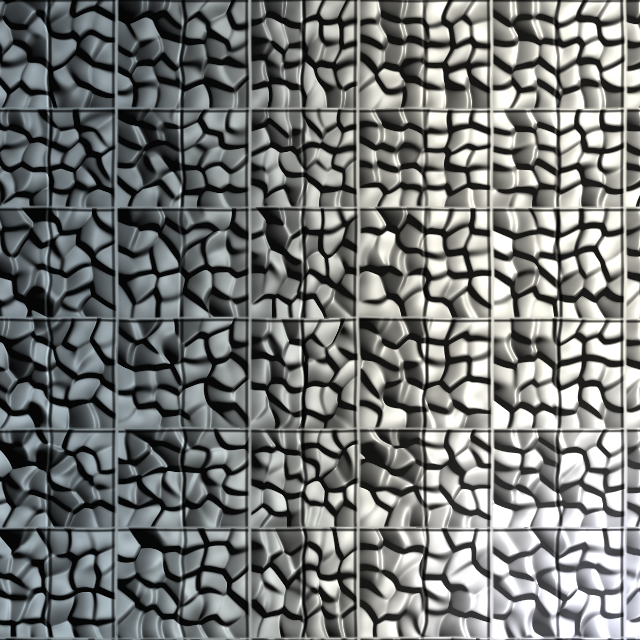
This pattern is drawn by a Shadertoy shader. Its source:

```glsl
// Embossed metal wall: five by six uneven panels, each packed with overlapping
// scales. Scales are softly blended tilted cells; their height gradient is lit
// from the upper right, then raised seams and a left-to-right glow are added.

vec3 hash3(vec2 p) {
    vec3 q = fract(vec3(p.xyx) * vec3(0.1031, 0.1030, 0.0973));
    q += dot(q, q.yxz + 33.33);
    return fract((q.xxy + q.yzz) * q.zyx);
}

float noise(vec2 p) {
    vec2 i = floor(p), f = fract(p);
    f = f * f * (3.0 - 2.0 * f);
    return mix(mix(hash3(i).x, hash3(i + vec2(1, 0)).x, f.x),
               mix(hash3(i + vec2(0, 1)).x, hash3(i + vec2(1, 1)).x, f.x), f.y);
}

// Position of the seams at panel index k, with slightly uneven spacing
vec2 seamAt(vec2 k) {
    return vec2(0.182, 0.003) + vec2(0.1955, 0.1667) * k
         + vec2(0.015, 0.007) * sin(2.1 * k);
}

// Height of the scales in one panel; g spans 6 by 5 cells
float relief(vec2 g, vec2 panel, float order) {
    g += 0.10 * sin(g.yx * 2.7 + panel.yx * 1.9);
    vec2 base = floor(g);
    float sum = 0.0, total = 1e-5;
    for (int j = -2; j <= 2; j++)
    for (int i = -2; i <= 2; i++) {
        vec2 id = base + vec2(i, j);
        if (any(lessThan(id, vec2(0))) || id.x > 5.0 || id.y > 4.0) continue;
        vec3 r = hash3(id + panel * vec2(17, 23) + 211.0);
        vec2 center = id + 0.5 + (r.xy - 0.5) * mix(0.85, 0.35, order);

        // Long axis: upright on average, radiating near panel corners
        vec2 t = center / vec2(6, 5);
        vec2 ray = t - step(0.5, t);
        float near = exp(-9.0 * dot(ray, ray));
        float lean = (r.z - 0.5) * mix(2.4, 0.8, order) + 0.35 * sign(center.x - 3.0);
        vec2 axis = normalize(mix(vec2(sin(lean), cos(lean)),
                                  normalize(ray) * sign(ray.y), near));

        vec2 d = g - center;
        float along = dot(d, axis), across = dot(d, vec2(axis.y, -axis.x));
        float q = 0.75 * along * along + 1.45 * across * across;
        float w = exp(-10.0 * q);
        float scale = 0.4 * (r.x - 0.5) - 0.85 * along
                    + (r.y - 0.6) * 0.9 * across - 0.35 * q;
        sum += w * scale;
        total += w;
    }
    return sum / total;
}

float line(float d, float halfWidth) {
    float soft = 0.0009 + 0.7 / iResolution.y;
    return 1.0 - smoothstep(halfWidth - soft, halfWidth + soft, abs(d));
}

void mainImage(out vec4 fragColor, in vec2 fragCoord) {
    vec2 p = fragCoord / iResolution.xy;
    vec2 bent = p + 0.003 * (vec2(noise(p.yx * 14.0), noise(p * 14.0 + 40.0)) - 0.5);

    // Panel lookup
    vec2 k = floor((bent - vec2(0.182, 0.003)) / vec2(0.1955, 0.1667));
    k -= step(bent, seamAt(k));
    k += step(seamAt(k + 1.0), bent);
    vec2 lo = seamAt(k), hi = seamAt(k + 1.0);
    vec2 t = (bent - lo) / (hi - lo);
    vec2 seam = mix(bent - lo, bent - hi, step(0.5, t));

    // Light on the scales, more regular toward the upper right
    float order = smoothstep(0.65, 1.45, p.x + 0.7 * p.y);
    vec2 g = t * vec2(6, 5);
    float e = 0.06;
    float h = relief(g, k, order);
    vec2 slope = vec2(relief(g + vec2(e, 0), k, order),
                      relief(g + vec2(0, e), k, order)) - h;
    vec3 normal = normalize(vec3(-slope / e, 0.9));
    float lit = max(dot(normal, normalize(vec3(0.5, 0.62, 0.6))), 0.0);

    // Room light grows to the right and pools in the lower right corner
    float lift = smoothstep(0.15, 0.95, p.x);
    float glow = smoothstep(0.45, 1.0, p.x) * smoothstep(0.5, 0.0, p.y);
    float gain = mix(0.56 - 0.14 * p.y, 0.70, lift) + 0.08 * glow;
    float tone = mix(0.02, 0.10, lift) + 0.23 * glow + gain * lit;
    tone += 0.24 * pow(lit, 10.0) * (0.6 + lift);
    tone *= 0.88 + 0.24 * noise(p * 55.0);

    // Wavy dark fold down the middle of each panel
    float fold = bent.x - 0.5 * (lo.x + hi.x) + 0.007 * (noise(vec2(k.x * 9.0, p.y * 32.0)) - 0.5);
    float depth = 0.4 + 0.55 * hash3(k + 70.0).x;
    tone *= 1.0 - depth * line(fold, 0.0024);
    tone += 0.28 * depth * line(fold + 0.0042, 0.0015);

    // Raised panel seams with shadow on the left and below
    float wear = 0.65 + 0.5 * noise(p * 24.0 + 90.0);
    tone *= 1.0 - 0.65 * line(seam.x + 0.0045, 0.0025);
    tone *= 1.0 - 0.70 * line(seam.y + 0.0038, 0.0020);
    float bright = mix(0.62, 0.94, lift);
    tone = mix(tone, bright, min(wear, 1.0) * line(seam.x, 0.0024));
    tone = mix(tone, bright * 0.92, 0.8 * wear * line(seam.y, 0.0016));

    // Cool left, warm upper right, faint violet in the bright corner
    vec3 tint = mix(vec3(0.92, 1.0, 1.04), vec3(1.01, 1.0, 0.95), smoothstep(0.1, 0.65, p.x));
    tint = mix(tint, vec3(0.98, 0.99, 1.06), glow);
    fragColor = vec4(clamp(tone * tint, 0.0, 1.0), 1.0);
}
```
